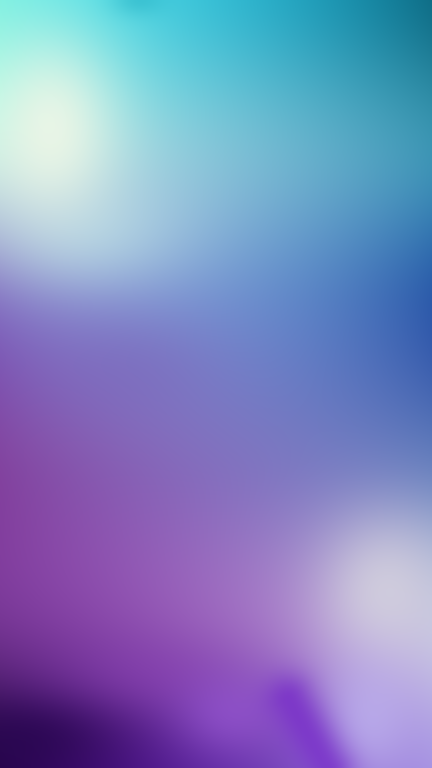
This background is drawn by a Shadertoy shader. Its source:

```glsl
const int STOPS = 6;

vec3 rgb(float r, float g, float b) {
    return vec3(r, g, b) / 255.0;
}

// Smooth cubic ramp through evenly spaced colours, bottom to top
vec3 ramp(vec3 stops[STOPS], float t) {
    float s = clamp(t, 0.0, 1.0) * float(STOPS - 1);
    int i = min(int(s), STOPS - 2);
    float f = s - float(i);
    vec3 a = stops[max(i - 1, 0)];
    vec3 b = stops[i];
    vec3 c = stops[i + 1];
    vec3 d = stops[min(i + 2, STOPS - 1)];
    return b + 0.5 * f * (c - a + f * (2.0 * a - 5.0 * b + 4.0 * c - d
             + f * (3.0 * (b - c) + d - a)));
}

// Quadratic blend through the left, middle and right colours
vec3 across(vec3 left, vec3 middle, vec3 right, float x) {
    return left * (1.0 - x) * (1.0 - 2.0 * x)
         + middle * 4.0 * x * (1.0 - x)
         + right * x * (2.0 * x - 1.0);
}

// Soft elliptical light
vec3 glow(vec3 base, vec2 uv, vec2 center, vec2 radius, vec3 tint, float strength) {
    vec2 d = (uv - center) / radius;
    return mix(base, tint, strength * exp(-dot(d, d)));
}

// Soft light along a segment
vec3 streak(vec3 base, vec2 p, vec2 a, vec2 b, float radius, vec3 tint, float strength) {
    vec2 ab = b - a;
    float h = clamp(dot(p - a, ab) / dot(ab, ab), 0.0, 1.0);
    float d = length(p - a - ab * h) / radius;
    return mix(base, tint, strength * exp(-d * d));
}

void mainImage(out vec4 fragColor, in vec2 fragCoord) {
    vec2 uv = fragCoord / iResolution.xy;

    // Vertical ramps at the left edge, centre and right edge
    vec3 left = ramp(vec3[STOPS](
        rgb(40.0, 5.0, 75.0), rgb(120.0, 55.0, 150.0), rgb(130.0, 68.0, 160.0),
        rgb(130.0, 110.0, 192.0), rgb(190.0, 235.0, 225.0), rgb(125.0, 240.0, 225.0)), uv.y);
    vec3 middle = ramp(vec3[STOPS](
        rgb(100.0, 45.0, 165.0), rgb(155.0, 103.0, 190.0), rgb(130.0, 112.0, 190.0),
        rgb(115.0, 142.0, 206.0), rgb(130.0, 195.0, 215.0), rgb(55.0, 190.0, 212.0)), uv.y);
    vec3 right = ramp(vec3[STOPS](
        rgb(165.0, 145.0, 225.0), rgb(190.0, 190.0, 222.0), rgb(100.0, 125.0, 188.0),
        rgb(45.0, 90.0, 170.0), rgb(60.0, 148.0, 180.0), rgb(15.0, 110.0, 135.0)), uv.y);
    vec3 color = across(left, middle, right, uv.x);

    // Upper mint and cream light, with a teal dip at the top
    color = glow(color, uv, vec2(0.22, 0.70), vec2(0.22, 0.08), rgb(182.0, 218.0, 228.0), 0.65);
    color = glow(color, uv, vec2(0.12, 0.83), vec2(0.15, 0.12), rgb(238.0, 246.0, 230.0), 0.9);
    color = glow(color, uv, vec2(0.32, 1.0), vec2(0.06, 0.02), rgb(30.0, 170.0, 190.0), 0.4);

    // Central violet haze
    color = glow(color, uv, vec2(0.30, 0.52), vec2(0.20, 0.07), rgb(122.0, 100.0, 185.0), 0.4);

    // Lower right pale light
    color = glow(color, uv, vec2(0.89, 0.23), vec2(0.15, 0.10), rgb(214.0, 212.0, 222.0), 0.8);
    color = glow(color, uv, vec2(0.85, 0.06), vec2(0.12, 0.09), rgb(192.0, 182.0, 240.0), 0.7);

    // Violet floor, dark corner and slanted streak
    color = glow(color, uv, vec2(0.35, 0.12), vec2(0.20, 0.05), rgb(140.0, 65.0, 180.0), 0.4);
    color = glow(color, uv, vec2(0.53, 0.07), vec2(0.12, 0.05), rgb(150.0, 85.0, 210.0), 0.6);
    color = glow(color, uv, vec2(0.06, 0.04), vec2(0.20, 0.05), rgb(38.0, 5.0, 78.0), 0.7);
    vec2 aspect = vec2(0.5625, 1.0);
    color = streak(color, uv * aspect, vec2(0.67, 0.09) * aspect, vec2(0.76, 0.0) * aspect,
                   0.032, rgb(118.0, 42.0, 200.0), 0.75);

    fragColor = vec4(clamp(color, 0.0, 1.0), 1.0);
}
```
